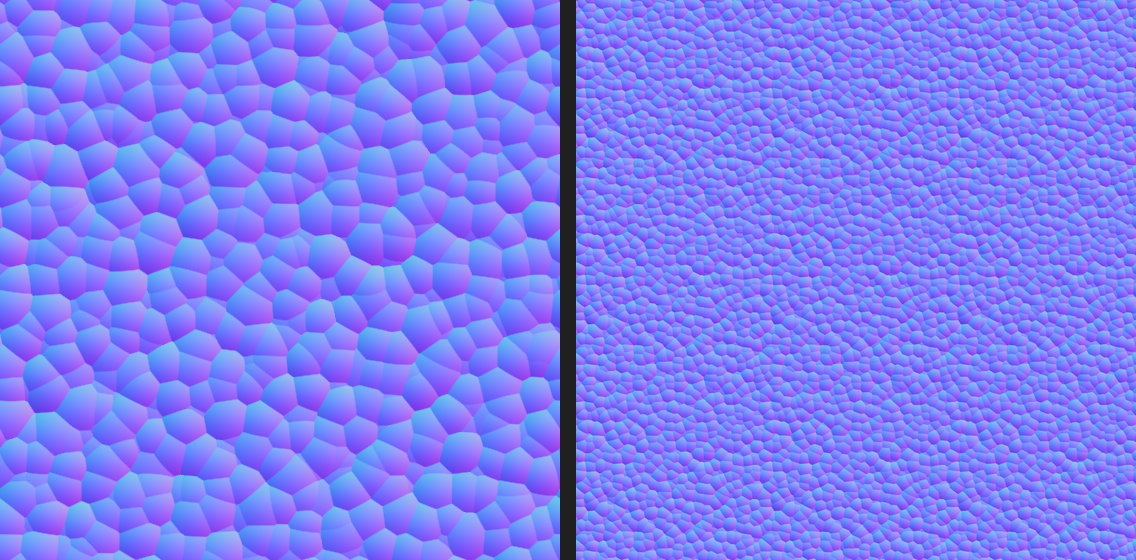
Left: one tile. Right: repeated 3 by 3.
Write a Shadertoy shader that draws this texture map.

```glsl
// Tiling tangent-space normal map of tightly packed pebbles.
// Scattered parabolic domes are joined by taking the highest one; low, flatter
// domes fill the gaps. The dome slope is analytic, and seams are blended.

const int GRID = 19; // whole number of dome cells along each side

// Integer hash (PCG style), three values from 0 to 1.
vec3 hash3(ivec3 p) {
    uvec3 v = uvec3(p) * 1664525u + 1013904223u;
    v.x += v.y * v.z; v.y += v.z * v.x; v.z += v.x * v.y;
    v ^= v >> 16u;
    v.x += v.y * v.z; v.y += v.z * v.x; v.z += v.x * v.y;
    return vec3(v >> 8u) / 16777216.0;
}

// Slope of the highest dome at p (in cells), softened over one pixel at seams.
vec2 pebbleSlope(vec2 p, float pixel) {
    ivec2 home = ivec2(floor(p));
    float top = -1e3, second = -1e3;
    vec2 topSlope = vec2(0.0), secondSlope = vec2(0.0);

    for (int layer = 0; layer < 2; layer++)
    for (int y = -2; y <= 2; y++)
    for (int x = -2; x <= 2; x++) {
        ivec2 cell = home + ivec2(x, y);
        ivec2 wrapped = (cell + 2 * GRID) % GRID;
        vec3 rnd = hash3(ivec3(wrapped, layer + 7));
        float rnd2 = fract(rnd.z * 57.0);

        // Layer 0: main pebbles. Layer 1: low filler stones.
        bool filler = layer == 1;
        float jitter = filler ? 1.0 : 0.88;
        float peak = filler ? mix(-0.21, -0.08, rnd.z) : mix(-0.04, 0.05, rnd.z);
        float curve = filler ? mix(0.55, 0.75, rnd2) : mix(0.68, 0.90, rnd2);

        vec2 offset = p - vec2(cell) - 0.5 - (rnd.xy - 0.5) * jitter;
        vec2 slope = curve * offset;
        float height = peak - 0.5 * dot(slope, offset);

        if (height > top) {
            second = top; secondSlope = topSlope;
            top = height; topSlope = slope;
        } else if (height > second) {
            second = height; secondSlope = slope;
        }
    }

    // Height gap over slope gap gives the distance to the seam.
    float seam = (top - second) / max(length(topSlope - secondSlope), 1e-4);
    vec2 average = 0.5 * (topSlope + secondSlope);
    return mix(average, topSlope, smoothstep(0.0, 0.8 * pixel, seam));
}

void mainImage(out vec4 fragColor, in vec2 fragCoord) {
    vec2 uv = fragCoord / iResolution.xy;
    float pixel = float(GRID) / iResolution.y;
    vec2 slope = pebbleSlope(uv * float(GRID), pixel);

    // Slopes are a little gentler sideways than upward.
    vec3 normal = normalize(vec3(slope * vec2(0.80, 1.05), 1.0));
    fragColor = vec4(0.5 + 0.5 * normal, 1.0);
}
```
